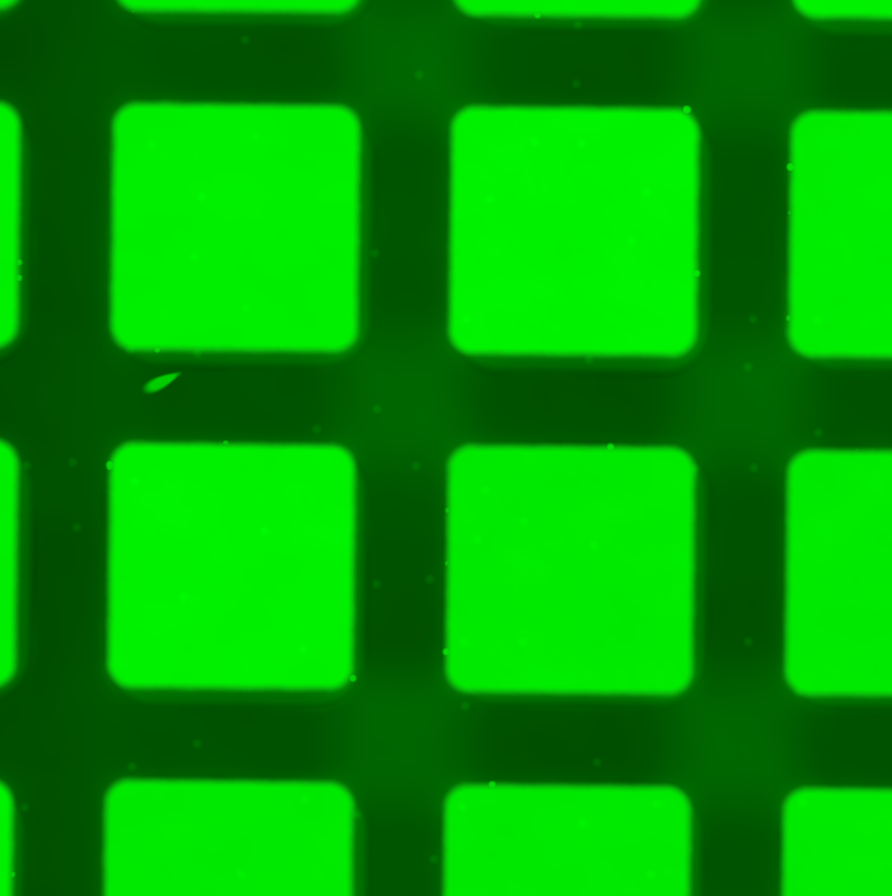
Give the GLSL for this pattern, as a Shadertoy shader.

```glsl
// Glowing green rounded squares on a slightly tilted grid, with soft rims, ghost edges and specks.
#define PITCH 0.378
#define HALF_SIZE 0.1365
#define CORNER 0.026
#define TILT 0.011
#define ANCHOR vec2(0.6406, 0.742)
#define EDGE_BLUR 0.007
#define TILE_LEVEL 0.93
#define CHANNEL_LEVEL 0.325
#define CROSSING_LEVEL 0.405
#define FLAKE_POS vec2(0.181, 0.574)
#define SPECKS 5

vec2 hash2(vec2 p) {
    vec3 a = fract(p.xyx * vec3(0.1031, 0.1030, 0.0973));
    a += dot(a, a.yzx + 33.33);
    return fract((a.xx + a.yz) * a.zy);
}

float roundedBox(vec2 p, float halfSize, float radius) {
    vec2 d = abs(p) - halfSize + radius;
    return length(max(d, 0.0)) + min(max(d.x, d.y), 0.0) - radius;
}

// Layered sines, roughly -1 to 1
float mottle(vec2 p) {
    float sum = 0.0, amp = 0.5;
    for (int i = 0; i < 4; i++) {
        sum += amp * sin(p.x + 1.7 * sin(p.y)) * cos(p.y - 0.8 * p.x);
        p = mat2(1.5, 1.1, -1.1, 1.5) * p + 2.3;
        amp *= 0.6;
    }
    return sum;
}

// Small bright grains sitting on the tile outline
float edgeSpecks(vec2 q, vec2 cell) {
    float light = 0.0;
    for (int i = 0; i < SPECKS; i++) {
        vec2 seed = cell + 40.0 + float(i) * vec2(7.3, 3.1);
        vec2 place = hash2(seed), kind = hash2(seed + 91.7);
        float along = (place.x * 2.0 - 1.0) * HALF_SIZE * 0.92;
        float side = kind.x < 0.5 ? -HALF_SIZE : HALF_SIZE;
        vec2 center = place.y < 0.5 ? vec2(along, side) : vec2(side, along);
        float radius = mix(0.003, 0.008, kind.y * kind.y);
        float grain = 1.0 - smoothstep(radius * 0.3, radius * 1.3, length(q - center));
        light = max(light, grain * mix(0.3, 0.9, kind.y));
    }
    return light;
}

// Tapered sliver lying in a channel
float flake(vec2 p) {
    p = mat2(0.9, -0.44, 0.44, 0.9) * p;
    p.y /= 1.0 - 0.4 * clamp(p.x / 0.02, -1.0, 1.0);
    return 1.0 - smoothstep(0.6, 1.3, length(p / vec2(0.021, 0.0065)));
}

void mainImage(out vec4 fragColor, in vec2 fragCoord) {
    vec2 uv = fragCoord / iResolution.y;

    // Tilted grid
    float c = cos(TILT), s = sin(TILT);
    vec2 grid = mat2(c, s, -s, c) * (uv - ANCHOR);
    vec2 cell = floor(grid / PITCH + 0.5);
    vec2 q = grid - cell * PITCH;
    vec2 vary = hash2(cell + 17.0);

    // Channels, lighter where they cross
    vec2 reach = abs(q);
    float crossing = smoothstep(0.07, 0.17, min(reach.x, reach.y));
    crossing *= smoothstep(0.0, 0.4, uv.x);
    float level = mix(CHANNEL_LEVEL, CROSSING_LEVEL, crossing);
    level += 0.02 * mottle(uv * 9.0) - 0.025 * (1.0 - smoothstep(0.0, 0.2, uv.x));

    // Ghost outline, shifted right and down
    vec2 ghostShift = vec2(0.004 + 0.007 * vary.x, -0.005 - 0.007 * vary.y);
    float ghost = roundedBox(q - ghostShift, HALF_SIZE + 0.007, 0.055);
    level += 0.07 * (1.0 - smoothstep(-0.006, 0.004, ghost));
    level += 0.04 * exp(-pow((ghost - 0.006) / 0.003, 2.0)) * mottle(uv * 14.0 + 3.0);

    // Tile with its blurred edge and glow
    float wobble = 0.0008 * mottle(uv * 60.0);
    float d = roundedBox(q, HALF_SIZE + 0.002 * (vary.x - 0.5), CORNER) + wobble;
    level += 0.11 * exp(-max(d, 0.0) / 0.008);
    float tile = 1.0 - smoothstep(-EDGE_BLUR, EDGE_BLUR, d);
    float tileLevel = TILE_LEVEL + 0.04 * (vary.y - 0.5) + 0.012 * mottle(uv * 20.0 + vary * 5.0);
    level = mix(level, tileLevel, tile);

    // Dust, grains and flake
    vec2 dustId = floor(uv * 16.0);
    vec2 dust = hash2(dustId + 5.0);
    float dot1 = length(fract(uv * 16.0) - 0.25 - 0.5 * dust);
    float rare = step(0.8, hash2(dustId + 63.0).x);
    level += 0.08 * rare * (1.0 - smoothstep(0.02, 0.12, dot1)) * (1.0 - 0.6 * tile);
    level = max(level, edgeSpecks(q, cell));
    level = mix(level, 0.8, flake(uv - FLAKE_POS));

    // Rims keep a trace of grey
    float rim = 0.03 * 4.0 * tile * (1.0 - tile);
    fragColor = vec4(rim, clamp(level, 0.0, 1.0), rim, 1.0);
}
```
